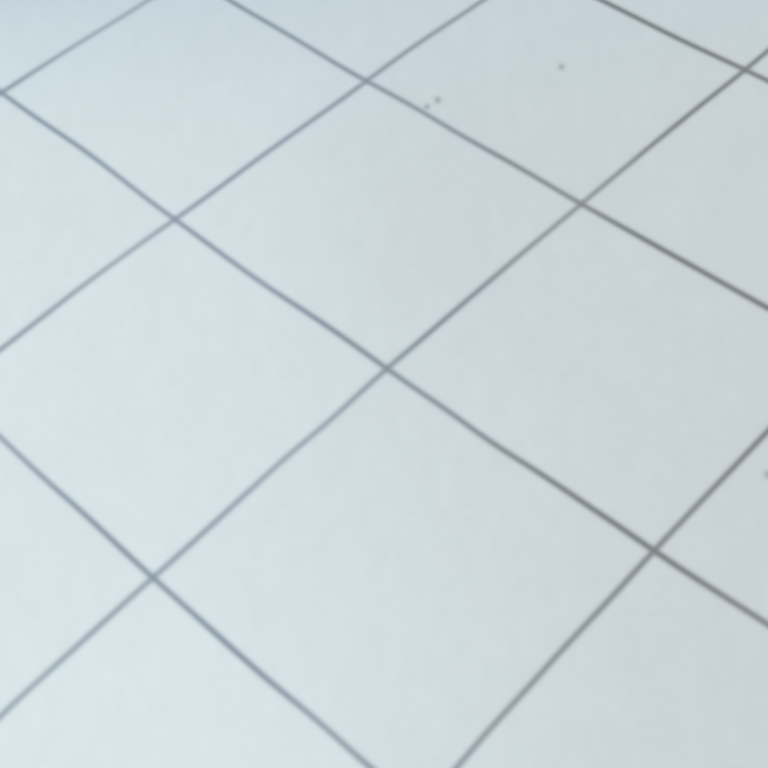
Write a WebGL 2 fragment shader that draws this texture.

```glsl
#version 300 es
precision highp float;
// Pale glossy floor tiles seen at an angle: a projective grid with a slight
// lens bend, soft grey joints of uneven strength, and a cool light falloff.
// Canvas points are mapped back to tile space, where joints lie on integers.

uniform vec2 u_resolution;
out vec4 fragColor;

// Tile space to canvas (y down): column per tile axis, then the origin joint
const mat3 TILE_TO_CANVAS = mat3(
    -0.3232, 0.1953, -0.0929,
     0.2495, 0.1576, -0.1166,
     0.5040, 0.4805,  1.0);
const float LENS_BEND = 0.075;
const float WOBBLE = 0.0045;
const float JOINT_FAR = 0.0037;
const float JOINT_NEAR = 0.0053;

const vec3 TILE_LIGHT = vec3(0.857, 0.910, 0.920);
const vec3 TILE_SHADE = vec3(0.788, 0.822, 0.838);
const vec3 TOP_TINT = vec3(0.745, 0.815, 0.845);
const vec3 JOINT_COOL = vec3(0.535, 0.590, 0.645);
const vec3 JOINT_GREY = vec3(0.490, 0.505, 0.510);
const vec3 SPECK_COLOR = vec3(0.56, 0.62, 0.63);

// Small marks: canvas x, y (down), radius
const vec3 SPECKS[4] = vec3[4](
    vec3(0.731, 0.087, 0.0045), vec3(0.570, 0.130, 0.0050),
    vec3(0.556, 0.139, 0.0045), vec3(1.000, 0.618, 0.0060));

float hash(vec2 p) {
    p = fract(p * vec2(0.1031, 0.1137));
    p += dot(p, p.yx + 33.33);
    return fract((p.x + p.y) * p.x * 57.0);
}

float noise(vec2 p) {
    vec2 cell = floor(p), f = fract(p);
    f = f * f * (3.0 - 2.0 * f);
    return mix(mix(hash(cell), hash(cell + vec2(1, 0)), f.x),
               mix(hash(cell + vec2(0, 1)), hash(cell + vec2(1, 1)), f.x), f.y);
}

vec2 tileSpace(vec2 p) {
    vec2 c = p - TILE_TO_CANVAS[2].xy;
    p.y += LENS_BEND * c.x * c.y;
    p += WOBBLE * (vec2(noise(p * 9.0 + 40.0), noise(p * 9.0 + 80.0)) - 0.5);
    vec3 t = inverse(TILE_TO_CANVAS) * vec3(p, 1.0);
    return t.xy / t.z;
}

// Canvas distance to the nearest integer line along each tile axis
vec2 jointDistance(vec2 p, vec2 tile) {
    float e = 0.001;
    vec2 dx = (tileSpace(p + vec2(e, 0.0)) - tile) / e;
    vec2 dy = (tileSpace(p + vec2(0.0, e)) - tile) / e;
    return abs(tile - round(tile)) / sqrt(dx * dx + dy * dy);
}

vec3 tileColor(vec2 p, vec2 tile) {
    float falloff = 0.10 + 0.85 * p.x - 0.25 * (p.y - 0.5);
    falloff += 0.16 * (noise(p * 3.5) - 0.5);
    falloff += 0.08 * (hash(floor(tile) + 20.0) - 0.5);
    vec3 color = mix(TILE_LIGHT, TILE_SHADE, smoothstep(-0.1, 1.0, falloff));
    color = mix(color, TOP_TINT, 0.75 * exp(-p.y * 7.0) * (1.0 - 0.6 * p.x));
    float grain = noise(p * 90.0) + noise(p * vec2(45.0, 25.0)) - 1.0;
    return color + 0.008 * grain;
}

void main() {
    vec2 p = gl_FragCoord.xy / u_resolution;
    p.y = 1.0 - p.y;
    vec2 tile = tileSpace(p);
    vec3 color = tileColor(p, tile);

    // Specks on the glaze
    for (int i = 0; i < SPECKS.length(); i++) {
        vec2 d = (p - SPECKS[i].xy) / SPECKS[i].z;
        color = mix(color, SPECK_COLOR, 0.6 * exp(-dot(d, d)));
    }

    // Joints: blurred profile, wider toward the viewer, uneven in strength
    float width = mix(JOINT_FAR, JOINT_NEAR, p.y);
    width = max(width, 0.7 / u_resolution.y);
    vec2 d = jointDistance(p, tile) / width;
    vec2 wear = vec2(noise(p * 7.0 + 10.0), noise(p * 7.0 + 60.0));
    vec2 strength = vec2(0.80, 0.70) + 0.25 * (wear - 0.5) + 0.12 * (p.x - 0.5);
    vec2 line = clamp(strength, 0.0, 1.0) * exp(-d * d);
    float joint = 1.0 - (1.0 - line.x) * (1.0 - line.y);
    vec3 jointColor = mix(JOINT_COOL, JOINT_GREY, smoothstep(0.3, 0.9, p.x));
    fragColor = vec4(mix(color, jointColor, joint), 1.0);
}
```
